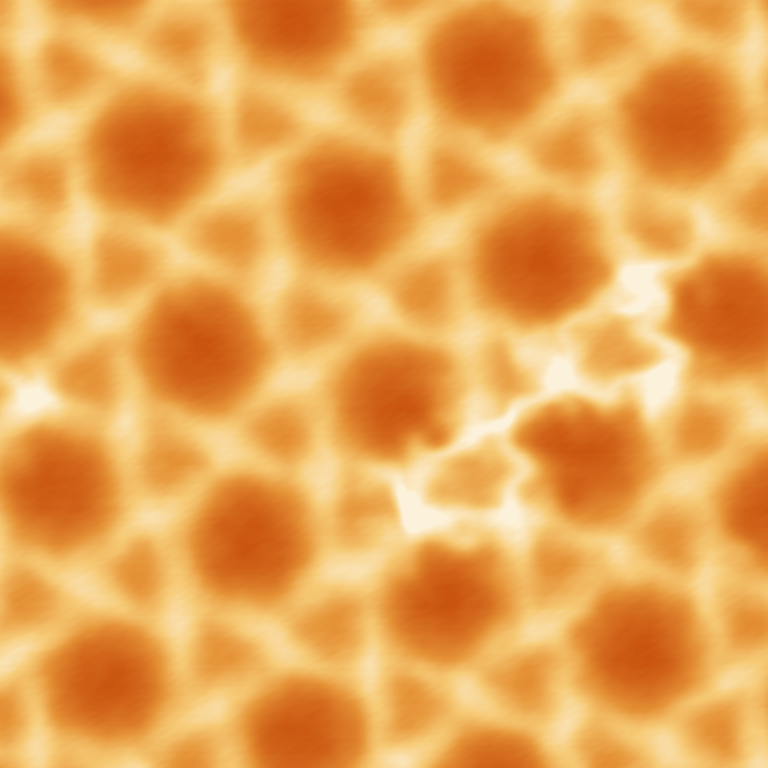
Give the GLSL for this pattern, as a Shadertoy shader.

```glsl
#define SPACING 0.2615
#define TILT radians(15.6)
#define ORIGIN vec2(0.449, 0.729)
#define BLOB_TURN radians(28.0)
#define TAIL_TURN radians(48.0)
#define BLOB_SIZE vec2(0.135, 0.092)
#define TAIL_SIZE vec2(0.12, 0.074)
#define TAIL_REACH 0.26
#define PORE_RADIUS 0.3
#define BASE_HEIGHT 0.36
#define GRAIN 0.035

const float ROW = 0.8660254;

float hash(vec2 p) {
    return fract(sin(dot(p, vec2(127.1, 311.7))) * 43758.5453);
}

float noise(vec2 p) {
    vec2 i = floor(p), f = fract(p);
    f = f * f * (3.0 - 2.0 * f);
    return mix(mix(hash(i), hash(i + vec2(1, 0)), f.x),
               mix(hash(i + vec2(0, 1)), hash(i + vec2(1, 1)), f.x), f.y);
}

vec2 turn(vec2 v, float angle) {
    float c = cos(angle), s = sin(angle);
    return vec2(c * v.x - s * v.y, s * v.x + c * v.y);
}

float bump(vec2 q, vec2 size) {
    q /= size;
    return exp(-0.5 * dot(q, q));
}

// Bright oval core with two fainter, twisted tails
float molecule(vec2 q) {
    vec2 tail = turn(q, -TAIL_TURN);
    vec2 reach = vec2(TAIL_REACH, 0.0);
    return 0.43 * bump(turn(q, -BLOB_TURN), BLOB_SIZE)
         + 0.29 * (bump(tail - reach, TAIL_SIZE) + bump(tail + reach, TAIL_SIZE));
}

float segmentDistance(vec2 p, vec2 a, vec2 b) {
    vec2 pa = p - a, ba = b - a;
    return length(pa - ba * clamp(dot(pa, ba) / dot(ba, ba), 0.0, 1.0));
}

// Disturbed band plus two bright patches at the sides
float disorder(vec2 uv) {
    float d = segmentDistance(uv, vec2(0.555, 0.34), vec2(0.845, 0.6));
    d += 0.05 * (noise(uv * 17.0) - 0.5);
    return smoothstep(0.14, 0.055, d)
         + bump(uv - vec2(0.025, 0.472), vec2(0.038))
         + 0.7 * bump(uv - vec2(0.997, 0.29), vec2(0.026));
}

vec3 palette(float h) {
    vec3 color = mix(vec3(0.79, 0.33, 0.06), vec3(0.90, 0.58, 0.22), clamp(h / 0.4, 0.0, 1.0));
    color = mix(color, vec3(0.965, 0.79, 0.46), clamp((h - 0.4) / 0.3, 0.0, 1.0));
    return mix(color, vec3(0.99, 0.95, 0.86), clamp((h - 0.7) / 0.3, 0.0, 1.0));
}

void mainImage(out vec4 fragColor, in vec2 fragCoord) {
    vec2 uv = fragCoord / iResolution.y;
    float defect = disorder(uv);

    // Lattice space with slight drift, stronger inside the disturbed band
    vec2 p = turn(uv - ORIGIN, TILT) / SPACING;
    vec2 drift = vec2(noise(uv * 28.0), noise(uv * 28.0 + 41.0)) - 0.5;
    p += drift * (0.05 + 0.14 * defect);
    vec2 home = round(vec2(p.x - 0.5 * p.y / ROW, p.y / ROW));

    // Pores on lattice nodes, molecules halfway along the three bonds
    float bright = 0.0, pore = 0.0, hollow = 1.0;
    for (int j = -1; j <= 1; j++)
    for (int i = -1; i <= 1; i++) {
        vec2 cell = home + vec2(i, j);
        vec2 d = p - vec2(cell.x + 0.5 * cell.y, cell.y * ROW);
        pore += (0.94 + 0.12 * hash(cell + 7.0)) * exp(-dot(d, d) / (PORE_RADIUS * PORE_RADIUS));
        hollow = min(hollow, min(length(d - vec2(0.5, ROW / 3.0)),
                                 length(d - vec2(0.0, ROW / 1.5))));
        for (int k = 0; k < 3; k++) {
            float bond = radians(60.0) * float(k);
            float gain = 0.95 + 0.1 * hash(cell + float(k) * 19.0);
            bright += gain * molecule(turn(d, -bond) - vec2(0.5, 0.0));
        }
    }
    float height = BASE_HEIGHT - 0.34 * pore + bright;

    // Extra material ringing the hollows in the disturbed areas
    float ring = exp(-pow((hollow - 0.25) / 0.1, 2.0));
    float extra = 0.12 + 0.24 * ring * (0.35 + noise(uv * 23.0 + 5.0));
    height += defect * extra * max(1.0 - 1.3 * pore, 0.0);

    // Soft mottling, slanted grain and faint scan rows
    height += 0.06 * (noise(uv * 38.0) - 0.5);
    height += GRAIN * (noise(turn(uv, -0.5) * vec2(75.0, 210.0)) - 0.5);
    height += 0.5 * GRAIN * (noise(uv * vec2(4.0, 250.0)) - 0.5);

    fragColor = vec4(palette(height), 1.0);
}
```
